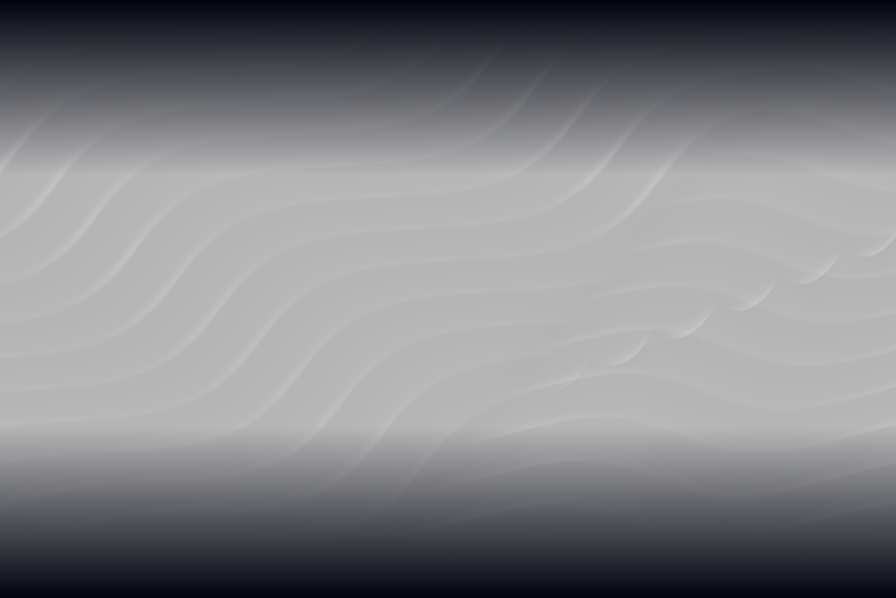
Give the GLSL for this background, as a Shadertoy shader.

```glsl
// Pale layered dunes in a soft grey band that fades to navy above and below.
// Two families of sine-warped contours are shaded as overlapping sheets,
// with a diagonal row of small scalloped highlights where they meet.
#define BAND_LOW 0.287
#define BAND_HIGH 0.707
#define LEFT_SPACING 0.080
#define RIGHT_SPACING 0.073
#define SHEET_CONTRAST 0.030
#define CREST_GLOW 0.055
#define SCALLOP_WIDTH 0.1055

const vec3 NAVY = vec3(0.0, 0.010, 0.055);
const vec3 SILVER = vec3(0.715, 0.715, 0.718);

// Each sheet brightens towards its lower edge, then drops smoothly.
float sheetShade(float phase, float crest) {
    float t = fract(phase);
    float edge = 1.0 - smoothstep(0.91, 1.0, t);
    float body = pow(t, 3.0) * edge - 0.22;
    float rim = smoothstep(0.76, 0.92, t) * edge;
    return SHEET_CONTRAST * body + CREST_GLOW * crest * rim;
}

// Long folds rising to the right.
float leftDunes(vec2 p) {
    float bend = 6.16 * p.x - 8.0 * p.y - 4.4;
    float height = p.y + 0.404 * p.x + 0.054 * sin(bend);
    float crest = pow(0.5 + 0.5 * cos(bend + 0.25), 5.0);
    crest *= 0.35 + 0.65 * smoothstep(0.85, 0.15, p.y);
    return sheetShade((height - 0.590) / LEFT_SPACING, crest);
}

// Low arches dipping towards the diagonal ridge.
float rightDunes(vec2 p) {
    float bend = 10.7 * p.x + 5.8 * p.y - 0.71;
    float height = p.y + 0.03 * sin(bend);
    float crest = 0.4 * pow(0.5 + 0.5 * cos(bend - 0.4), 4.0);
    return sheetShade((height - 0.585) / RIGHT_SPACING, crest);
}

// Repeated short arcs strung along a rising diagonal.
float scallops(vec2 p) {
    float below = p.y - 0.596 + 0.43 * (p.x - 1.035);
    float t = fract((p.x - 1.096) / SCALLOP_WIDTH);
    float offset = below + 0.016 - 0.028 * sin(3.14159 * t);
    float upper = exp(-max(-offset, 0.0) / 0.010);
    float lower = 1.0 - smoothstep(0.0, 0.005, offset);
    float shadow = smoothstep(0.0, 0.005, offset) * exp(-max(offset, 0.0) / 0.018);
    float ends = smoothstep(0.05, 0.55, t) * (1.0 - smoothstep(0.75, 1.0, t));
    float reach = smoothstep(0.86, 1.08, p.x);
    return reach * ends * (0.07 * upper * lower - 0.016 * shadow);
}

void mainImage(out vec4 fragColor, in vec2 fragCoord) {
    // Height units, measured downwards to follow the folds.
    vec2 p = fragCoord / iResolution.y;
    float up = p.y;
    p.x *= 1.5 * iResolution.y / iResolution.x;
    p.y = 1.0 - p.y;

    // Vertical fade around the central band.
    float light = min(up / BAND_LOW, (1.0 - up) / (1.0 - BAND_HIGH));
    vec3 color = mix(NAVY, SILVER, clamp(light, 0.0, 1.0));

    // Cross from one dune family to the other over a slanted seam.
    float seam = p.x - 1.05 - 0.9 * (up - 0.57);
    float side = smoothstep(-0.05, 0.07, seam);
    float relief = mix(leftDunes(p), rightDunes(p), side) + scallops(p);
    relief -= 0.012 * exp(-pow(seam / 0.06, 2.0));

    color *= 1.0 + relief * smoothstep(0.0, 0.5, light);
    fragColor = vec4(color, 1.0);
}
```
